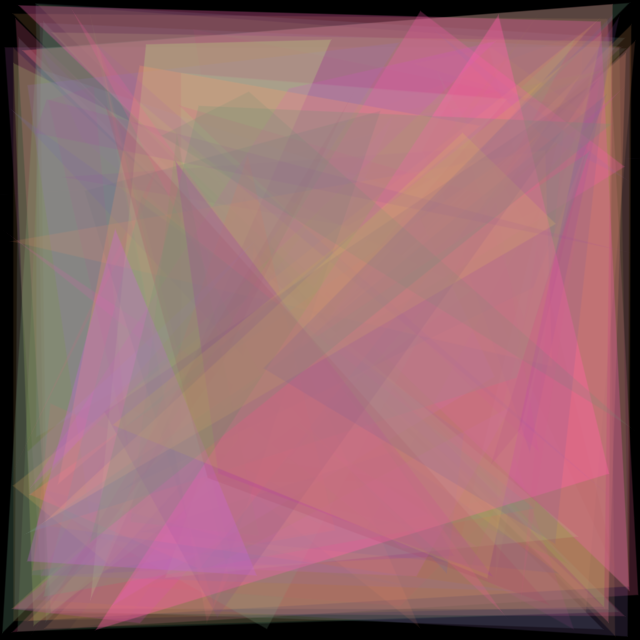
This background is drawn by a Shadertoy shader. Its source:

```glsl
// Overlapping translucent triangles in dusty pinks, mauves and greens on black.
#define FRAME_LAYERS 18
#define FREE_LAYERS 72
#define SEED 7.0
#define INSET_MIN 0.002
#define INSET_RANGE 0.083
#define EDGE_BIAS 0.6
#define ALPHA_MIN 0.12
#define ALPHA_RANGE 0.24
#define SLIVER_ALPHA 0.4
#define SOFTNESS 0.0016
#define HUE_MIX 0.42
#define ROSE vec3(0.83, 0.48, 0.53)

const vec3 OLIVE = vec3(0.77, 0.55, 0.50);
const float TAU = 6.28319;

vec3 hash3(float n) {
    vec3 p = fract(vec3(n + SEED) * vec3(0.1031, 0.1030, 0.0973));
    p += dot(p, p.yzx + 33.33);
    return fract((p.xxy + p.yzz) * p.zyx);
}

// Signed distance to the line a-b, positive on its left side
float leftOf(vec2 p, vec2 a, vec2 b) {
    vec2 e = b - a;
    vec2 d = p - a;
    return (e.x * d.y - e.y * d.x) / max(length(e), 1e-4);
}

// Smooth coverage of a triangle of either winding
float triangleMask(vec2 p, vec2 a, vec2 b, vec2 c) {
    float winding = leftOf(c, a, b) < 0.0 ? -1.0 : 1.0;
    vec3 sides = winding * vec3(leftOf(p, a, b), leftOf(p, b, c), leftOf(p, c, a));
    float inside = min(sides.x, min(sides.y, sides.z));
    float blur = max(SOFTNESS, 0.7 / iResolution.y);
    return smoothstep(-blur, blur, inside);
}

// Thin triangles are fainter than broad ones
float sliverFade(vec2 a, vec2 b, vec2 c) {
    float area = 0.5 * abs(leftOf(c, a, b)) * length(b - a);
    return mix(SLIVER_ALPHA, 1.0, smoothstep(0.01, 0.12, area));
}

// Canvas corner 0..3, counter-clockwise, moved inwards at random
vec2 frameVertex(float corner, float id) {
    float k = mod(corner, 4.0);
    vec2 side = vec2(k > 0.5 && k < 2.5 ? 1.0 : -1.0, k > 1.5 ? 1.0 : -1.0);
    vec2 inset = INSET_MIN + INSET_RANGE * hash3(id).xy;
    return 0.5 + side * (0.5 - inset);
}

// Random point, drawn towards the borders
vec2 freeVertex(float id) {
    vec2 r = hash3(id).xy * 2.0 - 1.0;
    return 0.5 + 0.485 * sign(r) * pow(abs(r), vec2(EDGE_BIAS));
}

vec3 layerColour(vec3 rnd, vec3 base) {
    vec3 hue = 0.5 + 0.5 * cos(TAU * (rnd.x + vec3(0.0, 0.33, 0.67)));
    return mix(base, hue, HUE_MIX) * mix(0.74, 1.24, rnd.y);
}

void mainImage(out vec4 fragColor, in vec2 fragCoord) {
    vec2 uv = fragCoord / iResolution.xy;
    vec3 colour = vec3(0.0);

    for (int i = 0; i < FRAME_LAYERS + FREE_LAYERS; i++) {
        float layer = float(i);
        float id = layer * 4.0;
        bool isFrame = i < FRAME_LAYERS;
        vec2 a, b, c;

        // Wide triangles fill the canvas, free ones cross over them
        if (isFrame) {
            a = frameVertex(layer, id);
            b = frameVertex(layer + 1.0, id + 1.0);
            c = frameVertex(layer + 2.0, id + 2.0);
        } else {
            a = freeVertex(id);
            b = freeVertex(id + 1.0);
            c = freeVertex(id + 2.0);
        }

        vec3 rnd = hash3(id + 3.0);
        vec3 tint = layerColour(rnd, isFrame ? OLIVE : ROSE);
        float alpha = (ALPHA_MIN + ALPHA_RANGE * rnd.z) * sliverFade(a, b, c);
        colour = mix(colour, tint, alpha * triangleMask(uv, a, b, c));
    }

    fragColor = vec4(clamp(colour, 0.0, 1.0), 1.0);
}
```
